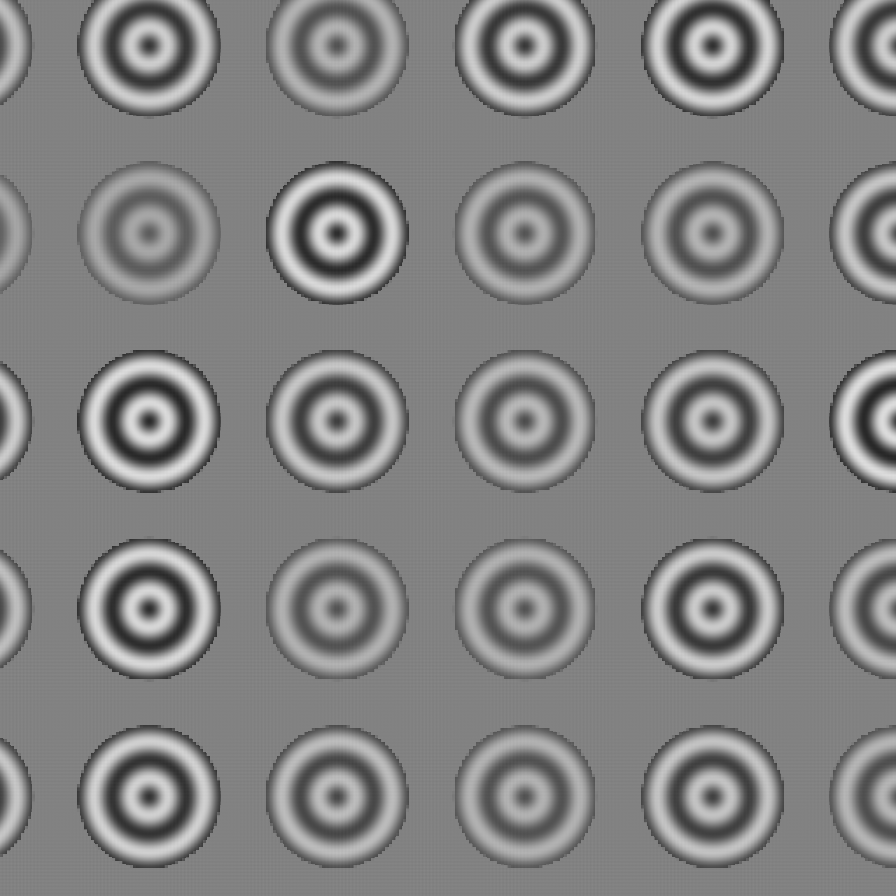
This pattern is drawn by a Shadertoy shader. Its source:

```glsl
// Draws a grid of blocky-edged ring discs with varied contrast on finely woven grey.

const float TAU = 6.2831853;
const float PITCH = 0.2096;                 // spacing between disc centres
const vec2 FIRST_CENTRE = vec2(0.1667, 0.1107);
const float DISC_RADIUS = 0.0797;
const float RING_PERIOD = 0.0412;
const float CELLS = 256.0;                  // coarse cells across the canvas
const float GROUND = 0.508;

float hash(vec2 p) {
    vec3 q = fract(p.xyx * vec3(0.1031, 0.1030, 0.0973));
    q += dot(q, q.yzx + 33.33);
    return fract((q.x + q.y) * q.z);
}

// Snaps to cell centres, with a one-pixel blend across each seam.
vec2 snapToCells(vec2 p, float cells, float pixel) {
    vec2 c = p * cells;
    vec2 seam = floor(c + 0.5);
    return (seam + clamp((c - seam) / (pixel * cells), -0.5, 0.5)) / cells;
}

// Fine crossed threads whose strength swells slowly; fades when too small to see.
float weave(vec2 p, float cells, float pixel) {
    vec2 thread = sin(TAU * p * cells);
    vec2 swell = 0.55 + 0.45 * sin(TAU * p * vec2(11.0, 9.0));
    float visible = 1.0 - smoothstep(0.5, 1.0, pixel * cells);
    return dot(thread, swell) * visible;
}

// Dark centre, then alternating light and dark rings, in -1..1.
float rings(float r, float period) {
    return -cos(TAU * r / period);
}

float discMask(float r, float radius, float softness) {
    return 1.0 - smoothstep(radius - softness, radius + softness, r);
}

void mainImage(out vec4 fragColor, in vec2 fragCoord) {
    float pixel = 1.0 / iResolution.y;
    vec2 p = fragCoord * pixel;

    // Repeat
    vec2 tile = floor((p - FIRST_CENTRE) / PITCH + 0.5);
    vec2 centre = FIRST_CENTRE + tile * PITCH;

    // Disc: smooth rings inside a stepped outline
    float r = length(p - centre);
    float steppedR = length(snapToCells(p, CELLS, pixel) - centre);
    float mask = discMask(steppedR, DISC_RADIUS, 0.2 / CELLS);
    float contrast = mix(0.13, 0.36, hash(tile + 17.0));

    // Tone
    float grey = GROUND + mask * contrast * rings(r, RING_PERIOD);
    grey += 0.009 * weave(p, CELLS, pixel);
    fragColor = vec4(vec3(grey), 1.0);
}
```
